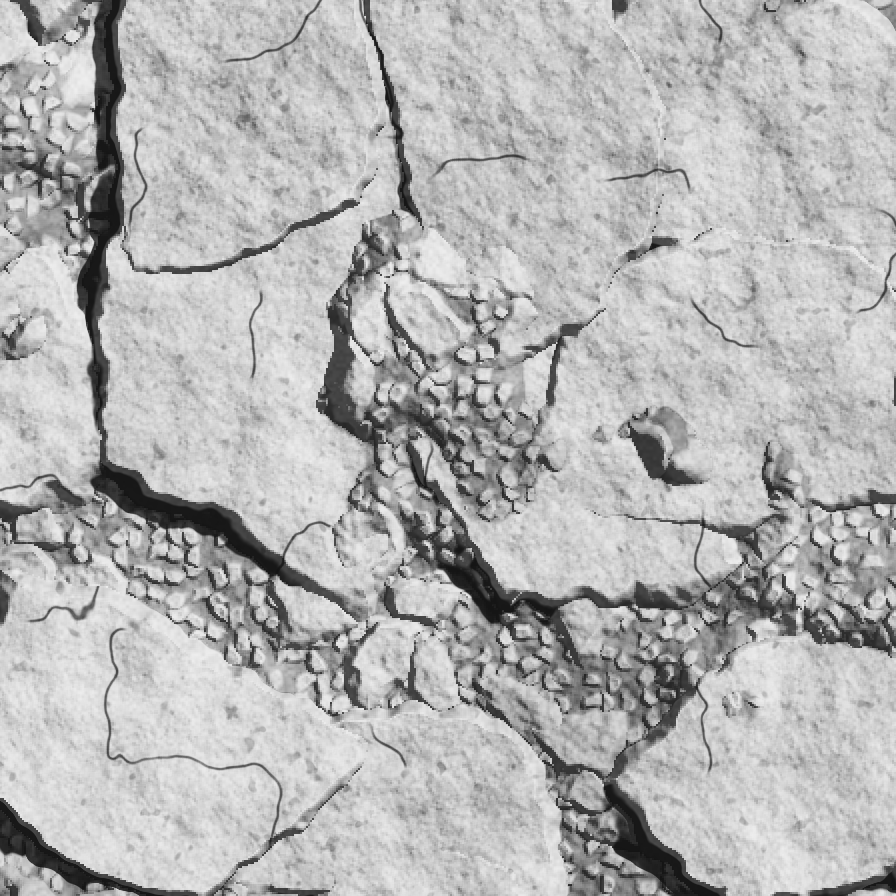
Reproduce this texture procedurally as a WebGL 2 fragment shader.

```glsl
#version 300 es
precision highp float;

#define BOULDER_SIZE 0.36
#define STONE_SIZE 0.075
#define PEBBLE_SIZE 0.023
#define GRIT_SIZE 0.008
#define BOULDER_HEIGHT 0.07
#define ROUGHNESS 0.021
#define LIGHT_DIR vec3(0.58, 0.46, 0.70)
#define SHADOW_REACH 0.09
#define SHADOW_STEPS 4
#define SHADOW_LIGHT 0.10
#define EXPOSURE 1.7
#define WHITE 0.98

uniform vec2 u_resolution;
out vec4 fragColor;

// Three values in 0..1 per cell
vec3 hash3(vec2 cell) {
  vec3 q = fract(cell.xyx * vec3(0.1031, 0.1030, 0.0973));
  q += dot(q, q.yxz + 33.33);
  return fract((q.xxy + q.yzz) * q.zyx);
}

float noise(vec2 p) {
  vec2 i = floor(p), f = fract(p);
  f = f * f * (3.0 - 2.0 * f);
  float low = mix(hash3(i).x, hash3(i + vec2(1, 0)).x, f.x);
  float high = mix(hash3(i + vec2(0, 1)).x, hash3(i + vec2(1, 1)).x, f.x);
  return mix(low, high, f.y);
}

float fbm(vec2 p, int octaves) {
  float sum = 0.0, amplitude = 0.5;
  for (int i = 0; i < octaves; i++) {
    sum += amplitude * noise(p);
    p = mat2(1.6, 1.2, -1.2, 1.6) * p + 7.3;
    amplitude *= 0.5;
  }
  return sum;
}

vec2 wobble(vec2 p) {
  return vec2(noise(p), noise(p + 17.3)) - 0.5;
}

// Height of scattered, tilted, wedge-shaped stones; thinning grows to the upper right
float stones(vec2 p, float size, float rim, float fill, float thinning, float seed) {
  p /= size;
  vec2 cell = floor(p);
  float height = 0.0;
  for (int j = -1; j <= 1; j++)
    for (int i = -1; i <= 1; i++) {
      vec2 id = cell + vec2(i, j);
      vec3 place = hash3(id + seed);
      vec2 q = p - id - 0.5 - 0.6 * (place.xy - 0.5);
      float limit = fill - thinning * id.x * id.y * size * size;
      if (place.z > limit || dot(q, q) > 1.0) continue;
      vec3 form = hash3(id + seed + 71.0);
      float angle = 6.2832 * form.x, c = cos(angle), s = sin(angle);
      q = mat2(c, s, -s, c) * q / (mix(0.44, 0.62, form.y) * vec2(1.15, 0.85));
      q.x *= 1.0 + 0.35 * q.y;
      float d = mix(length(q), max(abs(q.x), abs(q.y)), 0.5);
      float top = mix(0.55, 1.1, form.z) * (1.0 + 0.25 * q.y);
      height = max(height, top * smoothstep(0.0, rim, 1.0 - d));
    }
  return height;
}

float boulders(vec2 p) {
  return BOULDER_HEIGHT * stones(p, BOULDER_SIZE, 0.14, 0.95, 0.6, 111.0);
}

float sunlight(vec2 p, float height, vec3 light) {
  float lit = 1.0, climb = light.z / length(light.xy);
  for (int i = 1; i <= SHADOW_STEPS; i++) {
    float t = SHADOW_REACH * pow(float(i) / float(SHADOW_STEPS), 1.5);
    float clearance = height + t * climb - boulders(p + t * normalize(light.xy));
    lit = min(lit, smoothstep(-0.006, 0.002, clearance));
  }
  return lit;
}

void main() {
  vec2 p = gl_FragCoord.xy / u_resolution.y;
  vec3 light = normalize(LIGHT_DIR);

  // Loose stones, pebbles and grit, heaped in mounds that bury parts of the boulders
  vec2 fine = wobble(p * 80.0);
  vec2 ragged = p + 0.05 * wobble(p * 7.0) + 0.016 * wobble(p * 32.0) + 0.006 * fine;
  float boulder = boulders(ragged);
  float gravel = max(0.018 * stones(ragged, STONE_SIZE, 0.4, 0.45, 0.0, 223.0),
                     0.006 * stones(p + 0.004 * fine, PEBBLE_SIZE, 0.6, 0.85, 0.0, 337.0));
  gravel += 0.0025 * noise(p / GRIT_SIZE);
  float mound = 0.075 * smoothstep(0.42, 0.68, fbm(p * 4.5 + 5.0, 3));
  float rock = smoothstep(0.0, 0.005, boulder - gravel - mound);
  float height = max(boulder, gravel + mound) + ROUGHNESS * (fbm(p * 16.0, 5) - 0.4);

  // Slope and direct light
  vec2 slope = vec2(dFdx(height), dFdy(height)) * u_resolution.y;
  vec3 normal = normalize(vec3(-slope, 1.0));
  float lit = max(dot(normal, light), 0.1) / light.z;
  lit *= mix(SHADOW_LIGHT, 1.0, sunlight(ragged, height, light));

  // Dark hollows and soil between the pebbles
  float hollow = mix(0.5, 1.0, smoothstep(0.001, 0.006, gravel));
  float soil = mix(0.7, 1.0, smoothstep(0.25, 0.5, noise(p * 6.0 + 31.0)));
  lit *= mix(hollow * soil, 1.0, rock);

  // Broken, jagged hairline cracks and pits on the boulders
  vec2 bent = ragged + 0.03 * wobble(p * 24.0);
  float fault = noise(bent * 6.0 + 3.7) - 0.5;
  float steepness = length(vec2(dFdx(fault), dFdy(fault))) * u_resolution.y;
  float crack = 1.0 - smoothstep(0.0004, 0.0028, abs(fault) / max(steepness, 2.0));
  crack *= smoothstep(0.5, 0.62, noise(p * 11.0 + 50.0));
  float pits = smoothstep(0.54, 0.66, fbm(p * 75.0, 2));
  lit *= 1.0 - rock * max(0.8 * crack, 0.4 * pits);

  // Stains and fine grain
  lit *= 1.0 + 0.5 * (fbm(p * 14.0 + 9.0, 3) - 0.44) + 0.3 * (noise(p * 260.0) - 0.5);

  fragColor = vec4(vec3(mix(0.07, WHITE, 1.0 - exp(-EXPOSURE * lit))), 1.0);
}
```
